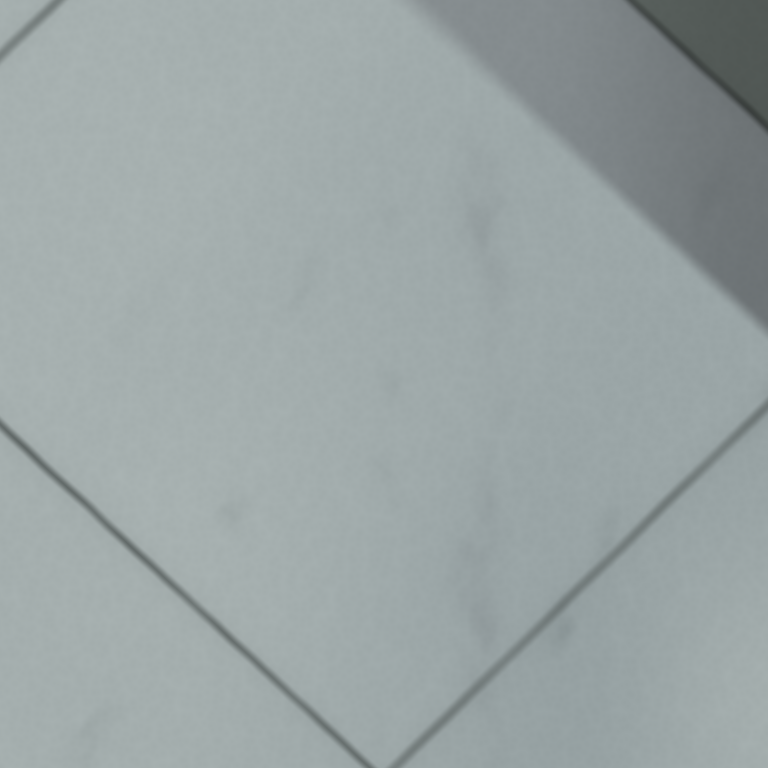
A Shadertoy shader for this texture:

```glsl
// Pale marble floor tiles laid diagonally, with thin grout and a soft shadow across one corner.

const vec3 PALE_STONE = vec3(0.650, 0.689, 0.687);
const vec3 COOL_STONE = vec3(0.594, 0.638, 0.643);
const vec3 GROUT_COLOR = vec3(0.345, 0.375, 0.370);

const vec2 TILE_CORNER = vec2(0.498, -0.015);
const vec2 TILE_SIZE = vec2(0.963, 1.022);
const vec2 RISING_NORMAL = vec2(0.680, 0.733);    // across the falling joints
const vec2 FALLING_NORMAL = vec2(-0.697, 0.717);  // across the rising joints
const vec2 GROUT_HALF_WIDTH = vec2(0.0044, 0.0058);
const vec2 GROUT_STRENGTH = vec2(0.80, 0.54);
const float GROUT_BLUR = 0.0054;
const float GROUT_WEAR = 0.16;
const float GROUT_WOBBLE = 0.0008;

const float SHADOW_START = 0.768;
const vec2 SHADOW_BLUR = vec2(0.024, 0.012);      // at the left end, at the right end
const vec3 SHADOW_LIGHT = vec3(0.835, 0.825, 0.838);
const vec3 SHADOW_DARK = vec3(0.705, 0.695, 0.705);
const vec3 BEYOND_JOINT = vec3(0.745, 0.765, 0.725);

const float VEIN_X = 0.634;
const float VEIN_DEPTH = 0.036;
const float SMUDGE_CELLS = 4.5;
const float SMUDGE_DEPTH = 0.038;
const float GRAIN_DEPTH = 0.013;
const float MOTTLE_DEPTH = 0.010;
const float TILE_VARIATION = 0.010;

vec2 hash2(vec2 p) {
    vec3 q = fract(vec3(p.xyx) * vec3(0.1031, 0.1030, 0.0973));
    q += dot(q, q.yzx + 33.33);
    return fract((q.xx + q.yz) * q.zy);
}

// Distance to the nearest jittered point.
float cellular(vec2 p) {
    vec2 cell = floor(p);
    float nearest = 2.0;
    for (int y = -1; y <= 1; y++)
    for (int x = -1; x <= 1; x++) {
        vec2 id = cell + vec2(x, y);
        nearest = min(nearest, length(p - id - hash2(id)));
    }
    return nearest;
}

float waves(vec2 p) {
    return (sin(p.x + 1.7 * sin(p.y * 0.7)) + sin(p.y * 1.3 + 1.4 * sin(p.x * 0.8))
          + 0.5 * sin(2.3 * p.x - 1.9 * p.y)) / 2.5;
}

// Sparse, slanted mineral marks, at most one per cell.
float smudges(vec2 uv) {
    vec2 p = uv * SMUDGE_CELLS;
    vec2 cell = floor(p);
    float total = 0.0;
    for (int y = -1; y <= 1; y++)
    for (int x = -1; x <= 1; x++) {
        vec2 id = cell + vec2(x, y);
        vec2 traits = hash2(id + 17.0);
        vec2 d = p - id - 0.15 - 0.7 * hash2(id + 5.0);
        d.x -= d.y * mix(-0.3, 0.7, traits.x);
        d += 0.045 * vec2(waves(p * 11.0), waves(p.yx * 13.0));
        float mark = exp(-dot(d * d, vec2(170.0, mix(80.0, 14.0, traits.x))));
        total += mark * smoothstep(0.35, 1.0, traits.y);
    }
    return total * (0.8 + 0.4 * waves(uv * 90.0));
}

// A broken vein that wanders up the tile.
float vein(vec2 uv) {
    float center = VEIN_X + 0.014 * sin(uv.y * 11.0 + 2.2) + 0.008 * sin(uv.y * 43.0);
    float patches = pow(0.5 + 0.5 * cos(12.8 * (uv.y - 0.72)), 1.5);
    float d = (uv.x - center) / mix(0.014, 0.027, patches);
    float breaks = 0.6 + 0.4 * waves(uv * vec2(90.0, 55.0));
    return exp(-d * d) * (0.25 + patches) * breaks * smoothstep(0.9, 0.75, uv.y);
}

void mainImage(out vec4 fragColor, in vec2 fragCoord) {
    vec2 uv = fragCoord / iResolution.y;
    vec2 fromCorner = uv - TILE_CORNER;
    vec2 across = vec2(dot(fromCorner, RISING_NORMAL), dot(fromCorner, FALLING_NORMAL));
    vec2 tilePos = across / TILE_SIZE;

    // Stone tone, mottling and marks
    float cool = smoothstep(0.15, 0.78, uv.x) * (1.0 - 0.35 * uv.y);
    cool -= 0.95 * smoothstep(0.74, 1.0, uv.x) * smoothstep(0.4, 0.05, uv.y);
    cool += 0.10 * waves(uv * 9.0);
    vec3 color = mix(PALE_STONE, COOL_STONE, clamp(cool, 0.0, 1.0));
    color += TILE_VARIATION * (hash2(floor(tilePos) + 40.0).x - 0.5);
    color += MOTTLE_DEPTH * (cellular(uv * vec2(46.0, 30.0)) - 0.5);
    color += GRAIN_DEPTH * (cellular(uv * 95.0) - 0.5);
    color -= SMUDGE_DEPTH * smudges(uv) + VEIN_DEPTH * vein(uv) * vec3(0.97, 1.1, 1.02);

    // Grout joints with uneven fill and a faint soiled margin
    float blur = max(GROUT_BLUR, 1.0 / iResolution.y);
    vec2 wobble = GROUT_WOBBLE * vec2(waves(uv * 38.0), waves(uv.yx * 31.0));
    vec2 joint = abs(fract(tilePos + 0.5 + wobble) - 0.5) * TILE_SIZE;
    vec2 line = 1.0 - smoothstep(GROUT_HALF_WIDTH - blur, GROUT_HALF_WIDTH + blur, joint);
    line *= GROUT_STRENGTH * (1.0 + GROUT_WEAR * waves(uv * 24.0));
    vec2 margin = exp(-joint / 0.012);
    color *= 1.0 - 0.045 * max(margin.x, margin.y);
    color = mix(color, GROUT_COLOR, max(line.x, line.y));

    // Shadow, deepening to the right and past the far joint
    float softness = mix(SHADOW_BLUR.x, SHADOW_BLUR.y, smoothstep(0.5, 0.75, uv.x));
    float shadow = smoothstep(-softness, softness, across.x - SHADOW_START);
    vec3 depth = mix(SHADOW_LIGHT, SHADOW_DARK, smoothstep(0.68, 1.0, uv.x));
    float beyond = smoothstep(-blur, blur, across.x - TILE_SIZE.x);
    color *= mix(vec3(1.0), depth * mix(vec3(1.0), BEYOND_JOINT, beyond), shadow);

    fragColor = vec4(color, 1.0);
}
```
